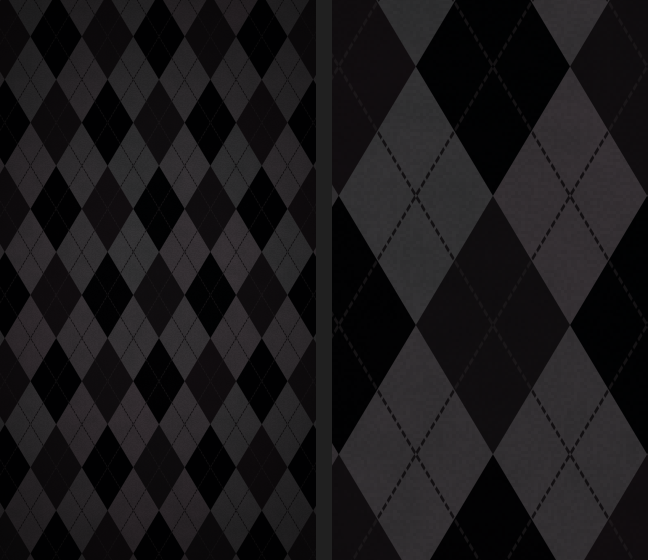
Left: the whole. Right: its middle third, enlarged.
Write a Shadertoy shader that draws this pattern.

```glsl
const vec2 DIAMOND = vec2(0.0918, 0.1539);  // width and height, canvas height = 1
const vec2 ANCHOR = vec2(0.1003, 0.9349);   // centre of one black diamond
const vec3 BLACK = vec3(0.006, 0.006, 0.010);
const vec3 CHARCOAL = vec3(0.062, 0.050, 0.058);
const vec3 GREY = vec3(0.196, 0.183, 0.193);
const vec3 THREAD_DARK = vec3(0.045, 0.035, 0.042);
const vec3 THREAD_PALE = vec3(0.125, 0.112, 0.118);

float hash(vec2 p) {
    return fract(sin(dot(p, vec2(127.1, 311.7))) * 43758.5453);
}

float valueNoise(vec2 p) {
    vec2 i = floor(p);
    vec2 f = smoothstep(0.0, 1.0, fract(p));
    return mix(mix(hash(i), hash(i + vec2(1.0, 0.0)), f.x),
               mix(hash(i + vec2(0.0, 1.0)), hash(i + vec2(1.0, 1.0)), f.x), f.y);
}

// 1 in odd cells, 0 in even cells, with smoothed borders
float oddBand(float x, float blur) {
    return smoothstep(0.5 + blur, 0.5 - blur, abs(mod(x, 2.0) - 1.0));
}

// Dashed line along the middle of each band
float stitch(float across, float along, float halfWidth, float blur) {
    const float DASHES = 16.0;
    float line = 1.0 - smoothstep(halfWidth - blur, halfWidth + blur,
                                  abs(across - round(across)));
    float wave = abs(fract(along * DASHES) - 0.5);
    float soft = blur * DASHES;
    return line * smoothstep(0.36 + soft, 0.36 - soft, wave);
}

float vignette(vec2 uv) {
    float r = length((uv - 0.5) * vec2(0.9, 1.2));
    return mix(1.0, 0.55, smoothstep(0.15, 0.8, r));
}

void mainImage(out vec4 fragColor, in vec2 fragCoord) {
    vec2 p = fragCoord / iResolution.y;

    // Skewed axes turn the diamonds into unit squares
    vec2 g = (p - ANCHOR) / DIAMOND;
    vec2 ab = vec2(g.x + g.y, g.x - g.y);
    float scale = length(1.0 / DIAMOND);
    float blur = 0.7 * scale / iResolution.y;

    // Diamonds
    float oddA = oddBand(ab.x, blur);
    float oddB = oddBand(ab.y, blur);
    vec3 col = mix(mix(BLACK, GREY, oddA), mix(GREY, CHARCOAL, oddA), oddB);
    float greyness = mix(oddA, 1.0 - oddA, oddB);

    // Slight change of tone and warmth between diamonds
    vec2 id = round(ab);
    float warmth = hash(id + 3.7) - 0.5;
    col *= 1.0 + 0.06 * (hash(id) - 0.5) + warmth * vec3(0.07, -0.05, 0.0);

    // Crossing stitches
    float halfWidth = 0.0008 * scale;
    float thread = max(stitch(ab.x, ab.y, halfWidth, blur),
                       stitch(ab.y, ab.x, halfWidth, blur));
    col = mix(col, mix(THREAD_PALE, THREAD_DARK, greyness),
              thread * mix(0.6, 0.85, greyness));

    // Cloth grain and soft blotches
    float grain = hash(floor(p * 512.0)) - 0.5;
    float blotch = valueNoise(p * 60.0) - 0.5;
    col *= 1.0 + 0.09 * grain + 0.07 * blotch * vec3(1.2, 0.8, 1.0);

    col *= vignette(fragCoord / iResolution.xy);
    fragColor = vec4(col, 1.0);
}
```
